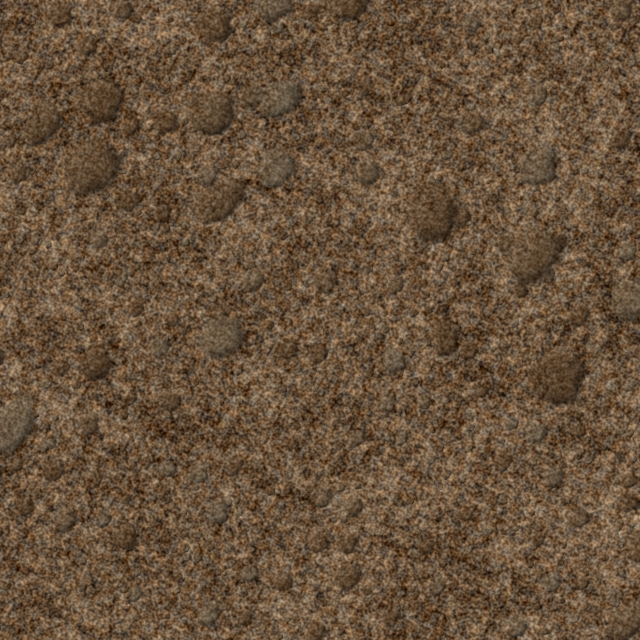
Reproduce this texture procedurally as a WebGL 2 fragment shader.

```glsl
#version 300 es
precision highp float;

uniform vec2 u_resolution;
out vec4 fragColor;

vec3 hash3(vec2 p) {
    vec3 q = fract(p.xyx * vec3(0.1031, 0.1030, 0.0973));
    q += dot(q, q.yxz + 33.33);
    return fract((q.xxy + q.yzz) * q.zyx);
}

mat2 rotation(float a) {
    return mat2(cos(a), sin(a), -sin(a), cos(a));
}

float cornerSlope(vec2 cell, vec2 offset) {
    float a = 6.2832 * hash3(cell).x;
    return dot(vec2(cos(a), sin(a)), offset);
}

float gradientNoise(vec2 p) {
    vec2 i = floor(p), f = p - i;
    vec2 u = f * f * f * (f * (f * 6.0 - 15.0) + 10.0);
    vec2 e = vec2(1.0, 0.0);
    return mix(mix(cornerSlope(i, f), cornerSlope(i + e, f - e), u.x),
               mix(cornerSlope(i + e.yx, f - e.yx), cornerSlope(i + 1.0, f - 1.0), u.x), u.y);
}

// Random tone of the nearest crumb, -0.5 to 0.5
float crumbTone(vec2 p) {
    vec2 cell = floor(p);
    float nearest = 9.0, tone = 0.0;
    for (int y = -1; y <= 1; y++)
    for (int x = -1; x <= 1; x++) {
        vec2 id = cell + vec2(x, y);
        vec3 rnd = hash3(id + 71.0);
        float d = distance(p, id + rnd.xy);
        if (d < nearest) {
            nearest = d;
            tone = rnd.z - 0.5;
        }
    }
    return tone;
}

// Half-buried stones, shaded and shadowed on their lower right side
void addStones(inout vec3 color, vec2 uv, float cells, float density, float grain) {
    vec2 p = uv * cells, cell = floor(p);
    for (int y = -1; y <= 1; y++)
    for (int x = -1; x <= 1; x++) {
        vec2 id = cell + vec2(x, y);
        vec3 place = hash3(id + cells * 3.7);
        if (place.z > density) continue;
        vec3 look = hash3(id + cells * 9.1 + 40.0);

        vec2 q = p - id - 0.5 - 0.6 * (place.xy - 0.5);
        vec2 stretched = rotation(0.8 + 1.6 * (look.x - 0.5)) * q;
        stretched.x *= mix(1.0, 1.75, look.y * look.y);
        float radius = mix(0.17, 0.34, look.z);
        float edge = length(stretched) / radius
                   + 0.32 * gradientNoise(q / radius * 1.3 + id * 5.3)
                   + 0.12 * gradientNoise(q / radius * 3.5 + id * 2.9);
        float soft = 0.0022 * cells / radius;
        float side = dot(q / (length(q) + 0.001), vec2(0.75, -0.66));
        float away = smoothstep(-0.3, 0.8, side);

        float shadow = away * (1.0 - smoothstep(0.95, 1.3, edge));
        color *= 1.0 - 0.42 * shadow;

        float gray = smoothstep(0.4, 0.9, fract(look.x * 7.0 + look.y * 3.0));
        vec3 stone = mix(vec3(0.36, 0.27, 0.18), vec3(0.44, 0.38, 0.30), gray);
        stone += 0.22 * grain + 0.05 * gradientNoise(q / radius * 2.2 + id);
        stone *= 1.0 + 0.1 * clamp(-side, 0.0, 1.0) * edge
                     - 0.42 * away * smoothstep(0.5, 1.05, edge);
        float cover = 1.0 - smoothstep(1.0 - soft, 1.0 + soft, edge);
        color = mix(color, stone, cover * mix(0.6, 0.92, away));
    }
}

void main() {
    vec2 uv = gl_FragCoord.xy / u_resolution.y;
    vec2 turned = rotation(0.5) * uv + 3.0;

    // Grit from fine sand up to broad damp patches
    float grain = 0.62 * gradientNoise(turned * 225.0)
                + 0.55 * gradientNoise(turned.yx * 122.0 + 17.0);
    float clumps = 0.42 * gradientNoise(turned * 58.0 + 5.0)
                 + 0.24 * gradientNoise(turned * 23.0 + 9.0)
                 + 0.24 * gradientNoise(turned * 6.0);
    vec2 ragged = uv + 0.006 * vec2(gradientNoise(uv * 90.0), gradientNoise(uv * 90.0 + 31.0));
    float crumbs = 0.22 * crumbTone(ragged * 85.0) + 0.16 * crumbTone(ragged * 38.0 + 13.0);

    float tone = 0.46 + grain + clumps + crumbs;
    vec3 color = mix(vec3(0.24, 0.16, 0.09), vec3(0.63, 0.53, 0.42), clamp(tone, -0.3, 1.35));
    color += vec3(0.07, 0.0, -0.06) * gradientNoise(turned * 75.0 + 50.0);

    addStones(color, uv, 44.0, 0.22, grain);
    addStones(color, uv, 17.0, 0.30, grain);
    addStones(color, uv + 0.03, 7.5, 0.28, grain);

    fragColor = vec4(clamp(color, 0.0, 1.0), 1.0);
}
```
